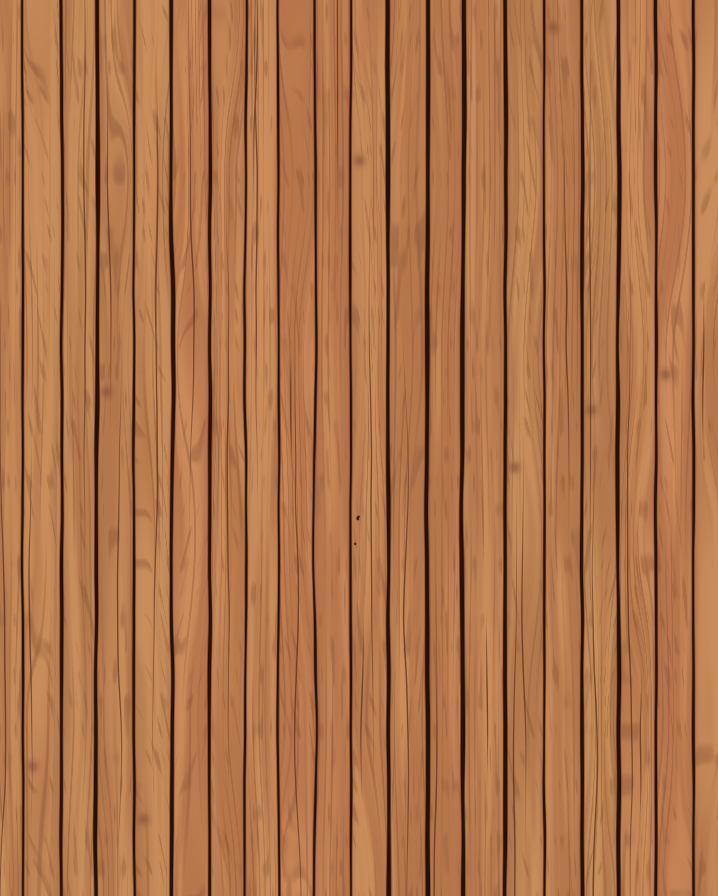
Give the GLSL for this texture, as a Shadertoy shader.

```glsl
// Wall of narrow upright timber planks, parted by dark, slightly wavering gaps.
// Each gap is a numbered curve; the plank to its right takes its own grain,
// tint, splits and knots from hashes of that number. Unit: canvas width.

const float PITCH = 0.0518;        // mean plank width
const float FIRST_GAP = 0.0326;    // position of gap number 0
const float GAP_JITTER = 0.005;
const float GAP_WAVER = 0.0065;
const float GAP_THIN = 0.0011;     // half widths of the gaps
const float GAP_WIDE = 0.0025;
const float GRAIN_LINES = 118.0;   // growth lines per canvas width
const float GRAIN_DEPTH = 0.42;
const float SPLIT_CHANCE = 0.55;
const float KNOT_CHANCE = 0.3;
const vec2 PIT_CENTRE = vec2(0.496, 0.51);

const vec3 LIGHT_WOOD = vec3(0.79, 0.55, 0.355);
const vec3 MID_WOOD = vec3(0.71, 0.465, 0.295);
const vec3 GRAIN_BROWN = vec3(0.54, 0.33, 0.21);
const vec3 SPLIT_BROWN = vec3(0.37, 0.20, 0.12);
const vec3 GAP_BLACK = vec3(0.12, 0.05, 0.02);

float hash(vec2 p) {
    vec3 q = fract(p.xyx * vec3(0.1031, 0.1030, 0.0973));
    q += dot(q, q.yzx + 33.33);
    return fract((q.x + q.y) * q.z);
}

float noise(vec2 p) {
    vec2 i = floor(p), f = fract(p);
    f = f * f * (3.0 - 2.0 * f);
    return mix(mix(hash(i), hash(i + vec2(1, 0)), f.x),
               mix(hash(i + vec2(0, 1)), hash(i + vec2(1, 1)), f.x), f.y);
}

// Horizontal position of a numbered gap at height y
float gapX(float id, float y) {
    float squeeze = 0.011 * exp(-pow((id - 9.5) / 3.2, 2.0));
    float jitter = (hash(vec2(id, 7.0)) - 0.5) * GAP_JITTER;
    float waver = GAP_WAVER * hash(vec2(id, 3.0)) * (noise(vec2(y * 4.0, id * 9.0 + 50.0)) - 0.5);
    float ripple = 0.0016 * (noise(vec2(y * 13.0, id * 5.0 + 90.0)) - 0.5);
    return FIRST_GAP + PITCH * id - squeeze + jitter + waver + ripple;
}

// Antialiased coverage of a stroke at distance d from its axis
float stroke(float d, float halfWidth, float px) {
    return clamp((halfWidth - abs(d)) / px + 0.5, 0.0, 1.0);
}

// Growth lines, slanted pores and broad tone of one plank
vec3 woodColor(vec2 p, float id) {
    float figure = hash(vec2(id, 11.0));           // 0 straight, 1 wild
    vec2 seed = vec2(id * 17.0 + 40.0, id * 5.0 + 20.0);
    float sway = (noise(p * vec2(28.0, 4.0) + seed) - 0.5) * mix(0.006, 0.045, figure);
    float u = p.x + sway;
    float tone = 0.6 * noise(vec2(u * 75.0, p.y * 3.0) + seed)
               + 0.4 * noise(vec2(u * 190.0, p.y * 7.0) + seed);
    tone += 0.35 * (hash(vec2(id, 13.0)) - 0.5);
    vec3 c = mix(LIGHT_WOOD, MID_WOOD, smoothstep(0.25, 0.78, tone));

    float line = smoothstep(0.45, 1.0, sin(6.28318 * (u * GRAIN_LINES + figure)));
    line *= smoothstep(0.25, 0.8, noise(vec2(u * 90.0, p.y * 5.0) + seed.yx));
    c = mix(c, GRAIN_BROWN, GRAIN_DEPTH * line);

    float slant = (hash(vec2(id, 17.0)) - 0.5) * 0.6 * figure;
    vec2 q = vec2((u + slant * p.y) * 260.0, p.y * 26.0);
    float pores = smoothstep(0.68, 0.95, noise(q + seed));
    c = mix(c, GRAIN_BROWN, 0.4 * pores);

    float warmth = hash(vec2(id, 19.0)) - 0.5;
    return c * (1.0 + warmth * vec3(0.035, -0.03, 0.0));
}

// Tapered reddish cracks that run along part of a plank
float splits(vec2 p, float local, float id, float px) {
    float cover = 0.0;
    for (float k = 0.0; k < 2.0; k++) {
        vec2 key = vec2(id, 23.0 + 6.0 * k);
        float middle = 1.25 * hash(key + 1.0);
        float reach = mix(0.08, 0.6, hash(key + 2.0));
        float axis = PITCH * mix(0.2, 0.8, hash(key + 3.0))
                   + 0.008 * (noise(vec2(p.y * 5.0, id * 3.0 + k * 31.0)) - 0.5);
        float taper = max(0.0, 1.0 - pow(abs(p.y - middle) / reach, 2.0));
        float present = step(hash(key), SPLIT_CHANCE);
        cover = max(cover, present * taper * stroke(local - axis, 0.0010 * taper, px));
    }
    return cover;
}

void mainImage(out vec4 fragColor, in vec2 fragCoord) {
    float px = 1.0 / iResolution.x;
    vec2 p = fragCoord * px;

    // Nearby gaps: coverage, soft shade, and the plank we stand on
    float cell = floor((p.x - FIRST_GAP) / PITCH);
    float id = cell - 1.0, local = 1.0, core = 0.0, rim = 0.0, shade = 0.0;
    for (float k = -1.0; k <= 2.0; k++) {
        float g = cell + k, d = p.x - gapX(g, p.y);
        if (d > 0.0) { id = g; local = d; }
        float w = mix(GAP_THIN, GAP_WIDE, hash(vec2(g, 5.0)));
        w *= 0.75 + 0.5 * noise(vec2(p.y * 9.0, g * 7.0 + 30.0));
        core = max(core, stroke(d, w, px));
        rim = max(rim, stroke(d, w + 0.0009, px * 1.4));
        shade = max(shade, exp(-abs(d) / 0.0035));
    }

    vec3 color = woodColor(p, id);

    // Smudged knot
    vec2 knotAt = vec2(PITCH * 0.25, 1.25 * hash(vec2(id, 41.0)));
    float knot = exp(-dot(vec2(local, p.y) - knotAt, vec2(local, p.y) - knotAt) / 0.00007);
    color = mix(color, GRAIN_BROWN, 0.7 * knot * step(hash(vec2(id, 43.0)), KNOT_CHANCE));

    color = mix(color, SPLIT_BROWN, 0.8 * splits(p, local, id, px));

    // A few worm pits
    for (float k = 0.0; k < 4.0; k++) {
        vec2 at = PIT_CENTRE + vec2(0.008, 0.05) * (vec2(hash(vec2(k, 51.0)), hash(vec2(k, 53.0))) - 0.5);
        color = mix(color, GAP_BLACK, 0.75 * stroke(length(p - at), 0.0018, px));
    }

    color = mix(color, GRAIN_BROWN, 0.4 * shade);
    color = mix(color, SPLIT_BROWN, 0.8 * rim);
    color = mix(color, GAP_BLACK, 0.92 * core);
    fragColor = vec4(color, 1.0);
}
```
